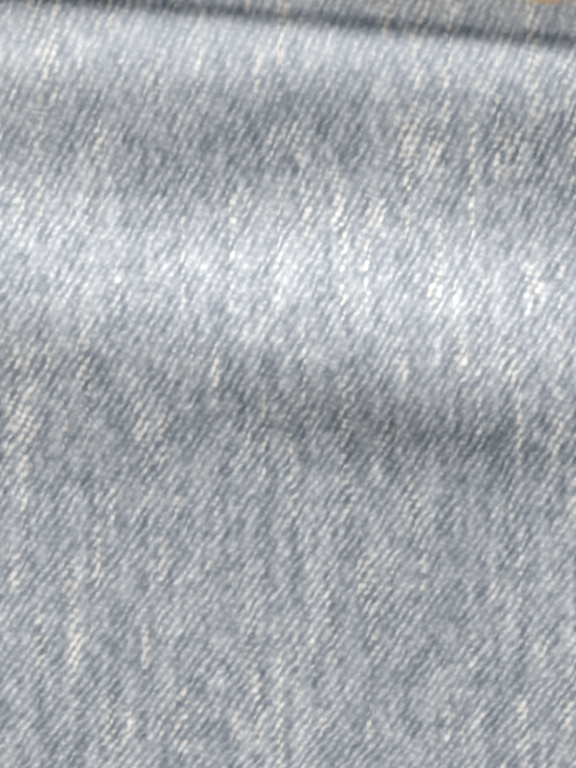
Give the GLSL for this texture, as a Shadertoy shader.

```glsl
// Faded blue-grey denim: a steep twill broken into short, uneven stitches with
// pale vertical slubs, lit by soft horizontal folds under a dark seam at the top.
// Sheared sine ribs and upright value noise are layered into one tone.

const float TAU = 6.2831853;

float hash(vec2 cell) {
    vec3 h = fract(vec3(cell.xyx) * 0.1031);
    h += dot(h, h.yzx + 33.33);
    return fract((h.x + h.y) * h.z);
}

float noise(vec2 p) {
    vec2 cell = floor(p);
    vec2 f = fract(p);
    f = f * f * (3.0 - 2.0 * f);
    return mix(mix(hash(cell), hash(cell + vec2(1, 0)), f.x),
               mix(hash(cell + vec2(0, 1)), hash(cell + vec2(1, 1)), f.x), f.y);
}

// Noise centred on zero.
float grain(vec2 p) {
    return noise(p) - 0.5;
}

float bump(float x, float centre, float width) {
    float d = (x - centre) / width;
    return exp(-d * d);
}

// Broad light and shade of the folds; uv.y is the depth below the top edge.
float foldTone(vec2 uv) {
    float depth = uv.y + 0.03 * grain(uv * vec2(3.0, 5.0));
    float tone = 0.655;
    tone += 0.15 * bump(depth, 0.05 + 0.035 * uv.x, 0.05);
    tone -= 0.055 * bump(depth, 0.18, 0.07);
    tone += mix(0.19, 0.16, uv.x) * bump(depth, 0.325 + 0.07 * uv.x, 0.10);
    float creaseShade = 0.05 + 0.11 * bump(uv.x, 0.62, 0.27);
    tone -= creaseShade * bump(depth, 0.47 + 0.12 * uv.x, 0.05);
    tone -= 0.05 * bump(depth, 0.59, 0.045) * bump(uv.x, 0.25, 0.22);
    tone += 0.06 * grain(uv * vec2(4.0, 7.0) + 9.0);
    return tone;
}

void mainImage(out vec4 fragColor, in vec2 fragCoord) {
    vec2 uv = fragCoord / iResolution.xy;
    uv.y = 1.0 - uv.y;
    vec2 cloth = uv * vec2(1.0, 1.3333);
    cloth.x += 0.004 * grain(cloth * vec2(6.0, 4.0));

    // Twill ribs lean to the right, less steeply toward the bottom.
    float ribPhase = 58.0 * cloth.x + 28.0 * cloth.y + 7.0 * cloth.y * cloth.y;
    ribPhase += 0.3 * grain(cloth * vec2(20.0, 14.0));
    ribPhase += 0.4 * grain(cloth * vec2(85.0, 60.0));
    float rib = sin(TAU * ribPhase);

    // Weft rows cut each rib into staggered grains.
    float rowPhase = 68.0 * cloth.y - 14.0 * cloth.x + 0.9 * grain(cloth * vec2(50.0, 28.0));
    float row = sin(TAU * rowPhase);
    float ribStrength = (0.4 + 0.9 * noise(cloth * vec2(42.0, 30.0) + 5.0)) * (1.0 + 0.3 * row);

    // Uneven stitches stand upright, along the warp yarns.
    float stitch = grain(cloth * vec2(88.0, 54.0) + 17.0);
    float fleck = grain(cloth * vec2(125.0, 95.0) + 43.0);
    float yarn = grain(vec2(cloth.x * 84.0, cloth.y * 11.0));
    float slub = smoothstep(0.60, 0.92, noise(vec2(cloth.x * 72.0, cloth.y * 8.0) + 31.0));
    slub *= smoothstep(-0.8, 0.7, 0.7 * rib + 0.5 * row + 1.5 * stitch);
    float fuzz = grain(cloth * 220.0);

    float weave = 0.064 * rib * ribStrength + 0.014 * row + 0.14 * stitch + 0.08 * fleck
                + 0.10 * yarn + 0.09 * slub + 0.06 * fuzz;
    float focus = mix(0.65, 1.0, smoothstep(0.02, 0.2, uv.y));
    float tone = foldTone(uv) + focus * weave;

    // Seam slanting down to the right, with a paler strip above it.
    float seamDepth = 0.066 * uv.x - 0.012;
    float aboveSeam = 1.0 - smoothstep(-0.022, -0.010, uv.y - seamDepth);
    tone -= 0.30 * bump(uv.y, seamDepth, 0.014);
    tone -= 0.05 * aboveSeam;

    // Cool indigo shadows, warmer bleached threads.
    float warmth = clamp(0.3 + 2.0 * weave + 0.5 * slub + 0.3 * aboveSeam, 0.0, 1.0);
    vec3 tint = mix(vec3(-0.030, 0.0, 0.034), vec3(0.008, 0.0, -0.012), warmth);
    vec3 colour = vec3(tone) + tint;

    // Glimpse of orange topstitching in the upper right corner.
    float topstitch = bump(uv.x, 0.95, 0.035) * bump(uv.y, 0.0, 0.005);
    colour = mix(colour, vec3(0.70, 0.56, 0.40), 0.7 * topstitch);

    fragColor = vec4(clamp(colour, 0.0, 1.0), 1.0);
}
```
